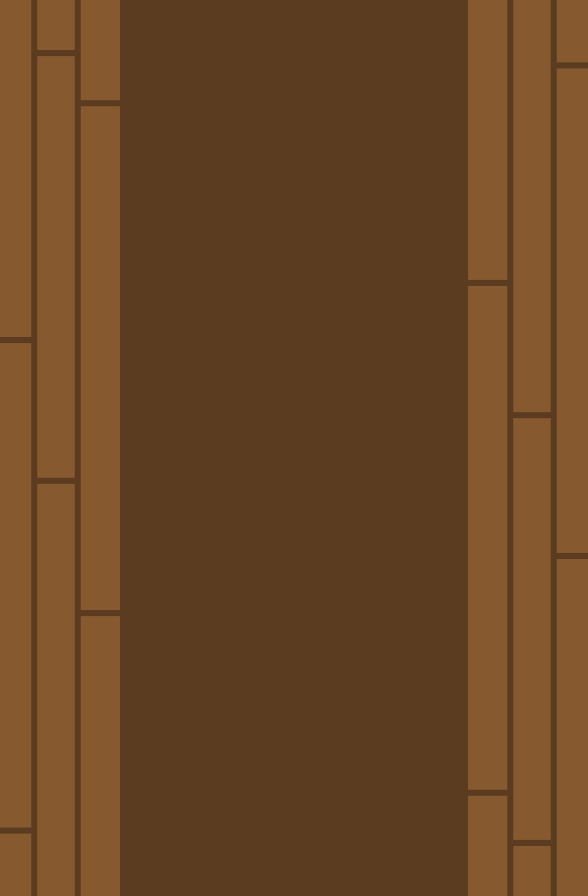
This pattern is drawn by a Shadertoy shader. Its source:

```glsl
// Wooden planks run down both sides of a plain dark board.
// One side is built from repeated seams and staggered joints; the other
// is the same side turned half a circle about the canvas centre.

#define PLANK_PITCH 0.0486   // distance between vertical seams
#define FIRST_SEAM 0.0382    // centre of the outermost seam
#define SIDE_WIDTH 0.1339    // width of each planked side
#define GAP_HALF 0.0034      // half thickness of seams and joints
#define DARK_WOOD vec3(0.361, 0.237, 0.130)
#define LIGHT_WOOD vec3(0.526, 0.349, 0.184)
#define FIRST_JOINT vec3(0.3795, 0.0592, 0.1152) // per plank, outer to inner
#define JOINT_PITCH vec3(0.5475, 0.4775, 0.5690)

// Antialiased coverage of the inside of a signed distance
float coverage(float signedDist) {
    return clamp(0.5 - signedDist * iResolution.y, 0.0, 1.0);
}

// Distance to the nearest line of an evenly repeated set
float repeatedLine(float position, float first, float pitch) {
    return abs(mod(position - first + 0.5 * pitch, pitch) - 0.5 * pitch);
}

// Amount of light plank, for p measured from the outer top corner
float plankMask(vec2 p) {
    int plank = int(clamp(floor((p.x - FIRST_SEAM) / PLANK_PITCH) + 1.0, 0.0, 2.0));

    // Only the seams between planks are drawn
    float seamIndex = clamp(round((p.x - FIRST_SEAM) / PLANK_PITCH), 0.0, 1.0);
    float seam = abs(p.x - FIRST_SEAM - seamIndex * PLANK_PITCH);
    float joint = repeatedLine(p.y, FIRST_JOINT[plank], JOINT_PITCH[plank]);

    float gap = min(seam, joint) - GAP_HALF;
    return coverage(p.x - SIDE_WIDTH) * (1.0 - coverage(gap));
}

void mainImage(out vec4 fragColor, in vec2 fragCoord) {
    vec2 p = fragCoord / iResolution.y;
    float aspect = iResolution.x / iResolution.y;

    // Half-turn symmetry: left reads downwards, right reads upwards
    vec2 side = p.x < 0.5 * aspect ? vec2(p.x, 1.0 - p.y) : vec2(aspect - p.x, p.y);

    fragColor = vec4(mix(DARK_WOOD, LIGHT_WOOD, plankMask(side)), 1.0);
}
```
